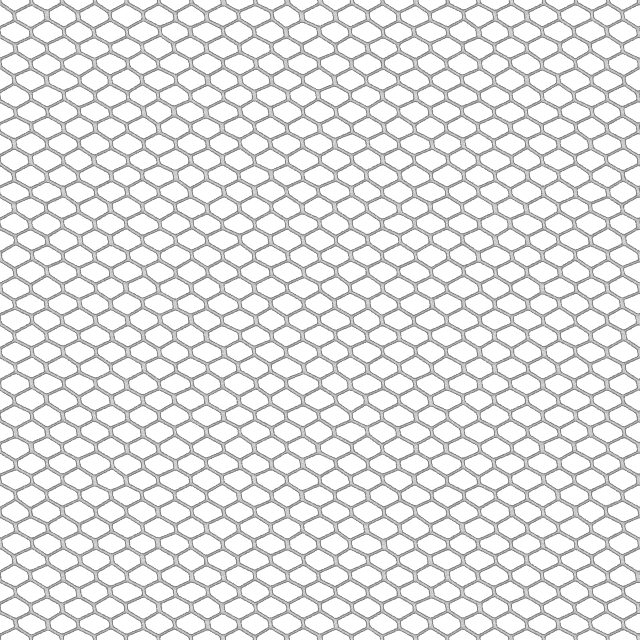
Give the GLSL for this pattern, as a WebGL 2 fragment shader.

```glsl
#version 300 es
precision highp float;
// Expanded metal mesh: staggered short upright bonds joined by slanting strands.
// Each bond is jittered by a wrapped hash; segment distances are blended smoothly,
// then filled with grey, outlined and lightly speckled.

uniform vec2 u_resolution;
out vec4 outColor;

const int   COLUMNS = 20;           // bonds across
const int   ROWS = 40;              // staggered rows, two per repeat
const float GRAIN_CELLS = 512.0;    // speckles across the canvas
// Lengths below are in units of one repeat
const vec2  LATTICE_SHIFT = vec2(-0.03, 0.0);
const vec2  JITTER = vec2(0.07, 0.05);
const float BOND_HALF_HEIGHT = 0.115;
const float BOND_RADIUS_MIN = 0.058;
const float BOND_RADIUS_MAX = 0.092;
const float BOND_LEAN = 0.018;
const float FALLING_RADIUS = 0.056; // strands running down to the right
const float RISING_RADIUS = 0.045;  // strands running up to the right
const float FILLET = 0.045;
const float OUTLINE = 0.027;
const float EDGE_WEAR = 0.012;
const float GRAIN_TONE = 0.09;

const float BOND_GREY = 0.81;
const float FALLING_GREY = 0.77;
const float RISING_GREY = 0.70;
const float OUTLINE_GREY = 0.46;
const vec3  BACKGROUND = vec3(1.0);

// Integer hash giving three values from 0 to 1
vec3 hash3(ivec2 id) {
    uvec3 v = uvec3(uint(id.x), uint(id.y), 77u) * 1664525u + 1013904223u;
    v.x += v.y * v.z; v.y += v.z * v.x; v.z += v.x * v.y;
    v ^= v >> 16u;
    v.x += v.y * v.z; v.y += v.z * v.x; v.z += v.x * v.y;
    return vec3(v >> 8u) / 16777216.0;
}

ivec2 wrapId(ivec2 id) {
    ivec2 count = ivec2(COLUMNS, ROWS);
    return ((id % count) + count) % count;
}

// Bond centre in xy and its radius in z
vec3 bond(ivec2 id) {
    vec3 rnd = hash3(wrapId(id));
    vec2 centre = vec2(float(id.x) + 0.5 * float(id.y & 1), 0.5 * float(id.y));
    centre += (rnd.xy - 0.5) * JITTER;
    return vec3(centre, mix(BOND_RADIUS_MIN, BOND_RADIUS_MAX, rnd.z * rnd.z));
}

float segmentDistance(vec2 p, vec2 a, vec2 b) {
    vec2 ab = b - a;
    float t = clamp(dot(p - a, ab) / dot(ab, ab), 0.0, 1.0);
    return length(p - a - ab * t);
}

// Smooth union of (distance, grey) pairs
vec2 blendUnion(vec2 a, vec2 b) {
    float h = clamp(0.5 + 0.5 * (b.x - a.x) / FILLET, 0.0, 1.0);
    vec2 blended = mix(b, a, h);
    blended.x -= FILLET * h * (1.0 - h);
    return blended;
}

// Signed distance to the mesh in x, fill grey in y
vec2 mesh(vec2 p) {
    vec2 result = vec2(1.0, FALLING_GREY);
    vec2 top = vec2(-BOND_LEAN, BOND_HALF_HEIGHT);
    int baseRow = int(floor(p.y * 2.0));
    for (int j = -1; j <= 1; j++) {
        int row = baseRow + j;
        int odd = row & 1;
        int baseColumn = int(floor(p.x - 0.5 * float(odd)));
        for (int i = 0; i <= 1; i++) {
            ivec2 id = ivec2(baseColumn + i, row);
            vec3 here = bond(id);
            vec2 upperRight = bond(id + ivec2(odd, 1)).xy;
            vec2 upperLeft = bond(id + ivec2(odd - 1, 1)).xy;
            float bar = segmentDistance(p, here.xy - top * 0.7, here.xy + top * 0.7);
            float rising = segmentDistance(p, here.xy + top, upperRight - top);
            float falling = segmentDistance(p, here.xy + top, upperLeft - top);
            result = blendUnion(result, vec2(rising - RISING_RADIUS, RISING_GREY));
            result = blendUnion(result, vec2(falling - FALLING_RADIUS, FALLING_GREY));
            result = blendUnion(result, vec2(bar - here.z, BOND_GREY));
        }
    }
    return result;
}

void main() {
    vec2 uv = gl_FragCoord.xy / u_resolution;
    vec2 p = uv * float(COLUMNS) - LATTICE_SHIFT;
    float pixel = float(COLUMNS) / min(u_resolution.x, u_resolution.y);

    // Worn edges and speckled metal
    vec3 grain = hash3(ivec2(floor(uv * GRAIN_CELLS))) - 0.5;
    vec2 metal = mesh(p);
    float d = metal.x + grain.x * EDGE_WEAR;
    float grey = metal.y + grain.y * GRAIN_TONE;

    // Fill, dark outline and smooth coverage
    float inside = smoothstep(-0.6 * pixel, 0.6 * pixel, -d - OUTLINE);
    float coverage = smoothstep(-0.6 * pixel, 0.6 * pixel, -d);
    vec3 colour = vec3(mix(OUTLINE_GREY, grey, inside));
    outColor = vec4(mix(BACKGROUND, colour, coverage), 1.0);
}
```
